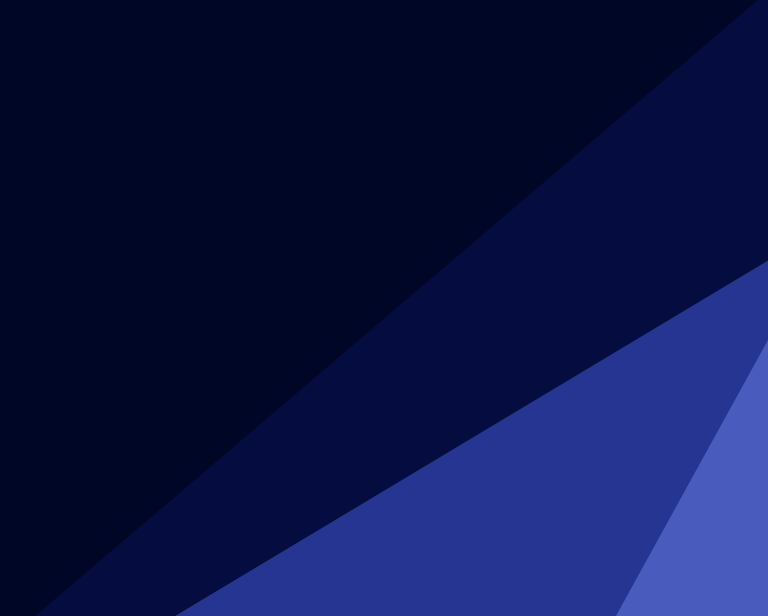
Write a Shadertoy shader that draws this background.

```glsl
// Flat diagonal background: a near-black navy field with three brighter
// blue planes stacked toward the lower right corner. Each plane is the
// half-plane right of a slanted line, blended by signed distance.

const vec3 NIGHT  = vec3(0.000, 0.026, 0.150);
const vec3 NAVY   = vec3(0.018, 0.050, 0.250);
const vec3 INDIGO = vec3(0.148, 0.207, 0.570);
const vec3 PERIWINKLE = vec3(0.288, 0.361, 0.745);

// Signed distance to the line from a to b, positive on its right side.
float rightOfLine(vec2 p, vec2 a, vec2 b) {
    vec2 along = normalize(b - a);
    return dot(p - a, vec2(along.y, -along.x));
}

// Lays a coloured half-plane over the base; line ends are canvas fractions.
vec3 layPlane(vec3 base, vec3 tint, vec2 p, vec2 start, vec2 end,
              vec2 canvas, float pixel) {
    float dist = rightOfLine(p, start * canvas, end * canvas);
    return mix(base, tint, smoothstep(-0.6 * pixel, 0.6 * pixel, dist));
}

void mainImage(out vec4 fragColor, in vec2 fragCoord) {
    // Canvas height is one unit.
    float pixel = 1.0 / iResolution.y;
    vec2 canvas = vec2(iResolution.x * pixel, 1.0);
    vec2 p = fragCoord * pixel;

    // Planes from back to front.
    vec3 color = NIGHT;
    color = layPlane(color, NAVY, p, vec2(0.046, 0.0), vec2(0.987, 1.0), canvas, pixel);
    color = layPlane(color, INDIGO, p, vec2(0.228, 0.0), vec2(1.0, 0.577), canvas, pixel);
    color = layPlane(color, PERIWINKLE, p, vec2(0.802, 0.0), vec2(1.0, 0.448), canvas, pixel);

    fragColor = vec4(color, 1.0);
}
```
